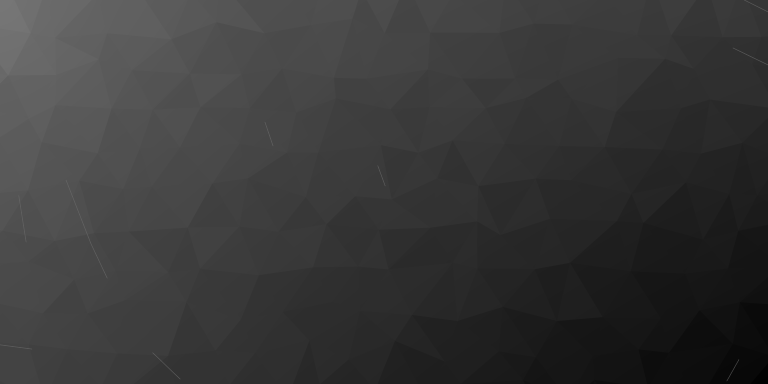
Give the GLSL for this background, as a Shadertoy shader.

```glsl
// Low-poly charcoal sheet: jittered triangles fading from a pale top left to a black bottom right.

const vec2  CANVAS = vec2(2.0, 1.0);      // canvas size in units of its height
const vec2  CELL = vec2(0.122, 0.105);    // spacing of the mesh vertices
const vec2  ORIGIN = vec2(0.052, 0.087);  // position of the mesh's first vertex
const vec2  JITTER = vec2(0.56, 0.56);    // vertex scatter, as a share of a cell
const float TOP_LEFT = 0.340;             // grey level before the corner glow
const float FALL_X = 0.125;
const float FALL_Y = 0.090;
const float FALL_XY = 0.112;
const float GLOW = 0.135;
const float GLOW_DECAY = 2.6;
const float FACET_CONTRAST = 0.021;
const float FLATNESS = 0.72;              // 1 gives each facet one flat tone
const float SEAM_GREY = 0.43;
const float SEAM_WIDTH = 0.0016;
const float SEAM_OPACITY = 0.65;

float hash(vec2 p) {
    vec3 q = fract(vec3(p.xyx) * 0.1031);
    q += dot(q, q.yzx + 33.33);
    return fract((q.x + q.y) * q.z);
}

// Smooth light falloff across the sheet
float lightAt(vec2 p) {
    vec2 fall = vec2(p.x / CANVAS.x, 1.0 - p.y);
    float glow = GLOW * exp(-GLOW_DECAY * length(p - vec2(0.0, 1.0)));
    return TOP_LEFT - FALL_X * fall.x - FALL_Y * fall.y
         - FALL_XY * fall.x * fall.y + glow;
}

// Mesh vertex: staggered rows with random offsets
vec2 vertexAt(vec2 id) {
    vec2 offset = JITTER * (vec2(hash(id + 29.0), hash(id * 1.7 + 83.0)) - 0.5);
    offset.x += 0.5 * mod(id.y, 2.0);
    return ORIGIN + (id + offset) * CELL;
}

// Signed distance to the left side of the line a-b
float leftOf(vec2 p, vec2 a, vec2 b) {
    vec2 edge = b - a, toP = p - a;
    return (edge.x * toP.y - edge.y * toP.x) / length(edge);
}

// Facet tone times coverage, and coverage
vec2 facet(vec2 p, vec2 a, vec2 b, vec2 c, float seed, float px) {
    float inside = min(leftOf(p, a, b), min(leftOf(p, b, c), leftOf(p, c, a)));
    float coverage = clamp(inside / px + 0.5, 0.0, 1.0);
    float tone = mix(lightAt(p), lightAt((a + b + c) / 3.0), FLATNESS);
    tone += FACET_CONTRAST * (seed - 0.5);
    return vec2(tone, 1.0) * coverage;
}

// Blend the facets of all nearby quads, each cut along its shorter diagonal
float meshTone(vec2 p, float px) {
    vec2 home = floor((p - ORIGIN) / CELL);
    vec2 sum = vec2(lightAt(p), 1.0) * 0.0001;
    for (int j = -1; j <= 1; j++) {
        for (int i = -2; i <= 1; i++) {
            vec2 id = home + vec2(i, j);
            vec2 a = vertexAt(id), b = vertexAt(id + vec2(1, 0));
            vec2 c = vertexAt(id + vec2(1, 1)), d = vertexAt(id + vec2(0, 1));
            float seedLow = hash(id * 1.3 + 113.0), seedHigh = hash(id * 2.3 + 191.0);
            if (distance(a, c) < distance(b, d)) {
                sum += facet(p, a, b, c, seedLow, px) + facet(p, a, c, d, seedHigh, px);
            } else {
                sum += facet(p, a, b, d, seedLow, px) + facet(p, b, c, d, seedHigh, px);
            }
        }
    }
    return sum.x / sum.y;
}

// Hairline gap between two facets
float seam(vec2 p, vec2 a, vec2 b, float px) {
    vec2 along = b - a;
    float t = clamp(dot(p - a, along) / dot(along, along), 0.0, 1.0);
    float dist = length(p - a - along * t);
    return clamp((0.5 * SEAM_WIDTH - dist) / px + 0.5, 0.0, 1.0);
}

void mainImage(out vec4 fragColor, in vec2 fragCoord) {
    vec2 p = fragCoord / iResolution.xy * CANVAS;
    float px = 1.0 / iResolution.y;
    float grey = meshTone(p, px);

    // Long seam at the left, then short ones at the centre and the rims
    float light = seam(p, vec2(0.172, 0.531), vec2(0.237, 0.365), px);
    light = max(light, seam(p, vec2(0.237, 0.365), vec2(0.279, 0.276), px));
    light = max(light, seam(p, vec2(0.049, 0.490), vec2(0.068, 0.370), px));
    light = max(light, seam(p, vec2(0.690, 0.682), vec2(0.711, 0.620), px));
    light = max(light, seam(p, vec2(0.984, 0.568), vec2(1.003, 0.516), px));
    light = max(light, seam(p, vec2(0.398, 0.081), vec2(0.469, 0.013), px));
    light = max(light, seam(p, vec2(0.000, 0.102), vec2(0.083, 0.091), px));
    light = max(light, seam(p, vec2(1.909, 0.875), vec2(2.000, 0.831), px));
    light = max(light, seam(p, vec2(1.938, 1.000), vec2(2.000, 0.969), px));
    light = max(light, seam(p, vec2(1.924, 0.063), vec2(1.893, 0.008), px));

    grey = mix(grey, max(grey, SEAM_GREY), SEAM_OPACITY * light);
    fragColor = vec4(vec3(clamp(grey, 0.0, 1.0)), 1.0);
}
```
